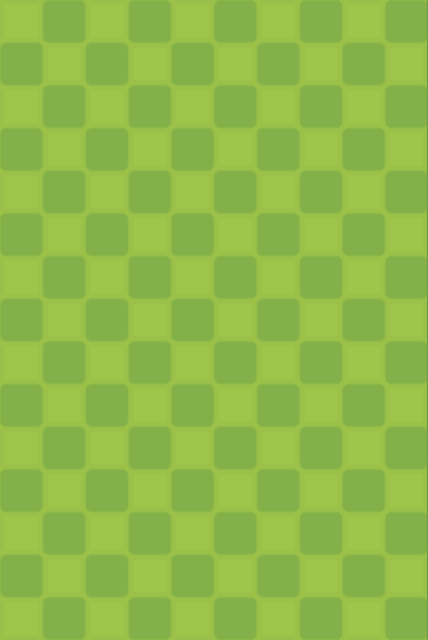
This pattern is drawn by a WebGL 2 fragment shader. Its source:

```glsl
#version 300 es
precision highp float;

uniform vec2 u_resolution;
out vec4 fragColor;

// Layout: cells across and down the canvas
const vec2 CELLS = vec2(10.0, 15.0);

// Sizes in units of one cell
const float TILE_HALF = 0.497;
const float TILE_RADIUS = 0.15;
const float TILE_SOFTNESS = 0.036;
const float PANEL_HALF = 0.375;
const float PANEL_RADIUS = 0.02;
const float PANEL_SOFTNESS = 0.022;
const float HALO_WIDTH = 0.10;
const float HALO_STRENGTH = 0.05;
const float EDGE_LINE_WIDTH = 0.03;

// Colours
const vec3 DARK_TILE = vec3(0.513, 0.692, 0.283);
const vec3 LIGHT_RIM = vec3(0.608, 0.757, 0.285);
const vec3 LIGHT_PANEL = vec3(0.626, 0.773, 0.296);
const vec3 EDGE_LINE = vec3(0.455, 0.610, 0.265);

// Signed distance to a rounded square centred on the origin
float roundedSquare(vec2 p, float halfSize, float radius) {
    vec2 q = abs(p) - halfSize + radius;
    return length(max(q, 0.0)) + min(max(q.x, q.y), 0.0) - radius;
}

// Smooth coverage of a shape from its signed distance
float coverage(float dist, float blur) {
    return 1.0 - smoothstep(-blur, blur, dist);
}

void main() {
    vec2 grid = gl_FragCoord.xy / u_resolution * CELLS;
    vec2 cell = floor(grid);
    vec2 local = fract(grid) - 0.5;
    float pixel = CELLS.y / u_resolution.y;

    // Checkerboard: odd cells hold the dark tiles
    bool isDark = mod(cell.x + cell.y, 2.0) > 0.5;

    // Position relative to the nearest dark tile
    vec2 a = abs(local);
    vec2 neighbour = a.x > a.y ? vec2(1.0 - a.x, a.y) : vec2(a.x, 1.0 - a.y);
    vec2 tilePoint = isDark ? local : neighbour;
    float tile = roundedSquare(tilePoint, TILE_HALF, TILE_RADIUS);

    // Faint halo around the dark tiles
    float halo = HALO_STRENGTH * (1.0 - smoothstep(0.0, HALO_WIDTH, tile));
    vec3 color = mix(LIGHT_RIM, DARK_TILE, halo);

    // Slightly brighter panel inset in the light cells
    if (!isDark) {
        float panel = roundedSquare(local, PANEL_HALF, PANEL_RADIUS);
        color = mix(color, LIGHT_PANEL, coverage(panel, max(PANEL_SOFTNESS, 0.6 * pixel)));
    }

    // Dark tiles with soft edges
    color = mix(color, DARK_TILE, coverage(tile, max(TILE_SOFTNESS, 0.75 * pixel)));

    // Thin darker line along the right border
    float border = CELLS.x - EDGE_LINE_WIDTH - grid.x;
    color = mix(color, EDGE_LINE, coverage(border, 0.5 * pixel));

    fragColor = vec4(color, 1.0);
}
```
